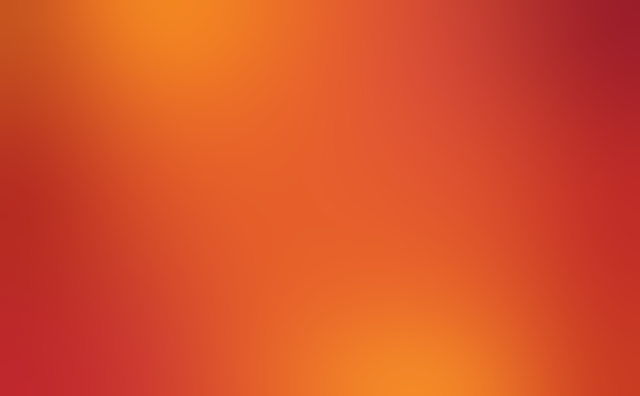
Reproduce this background procedurally as a Shadertoy shader.

```glsl
// Soft mesh gradient: two amber glows on orange, shaded to crimson at both sides.

// Colours
const vec3 ORANGE       = vec3(0.905, 0.375, 0.165);
const vec3 AMBER_TOP    = vec3(0.955, 0.525, 0.130);
const vec3 AMBER_BOTTOM = vec3(0.960, 0.545, 0.155);
const vec3 ROSE_RIGHT   = vec3(0.890, 0.330, 0.235);
const vec3 ROSE_LEFT    = vec3(0.860, 0.310, 0.225);

// Side shades, listed from bottom to top
const vec3 LEFT_LOW   = vec3(0.750, 0.155, 0.175);
const vec3 LEFT_MID   = vec3(0.710, 0.170, 0.130);
const vec3 LEFT_HIGH  = vec3(0.780, 0.330, 0.120);
const vec3 RIGHT_LOW  = vec3(0.790, 0.235, 0.135);
const vec3 RIGHT_MID  = vec3(0.755, 0.175, 0.155);
const vec3 RIGHT_HIGH = vec3(0.610, 0.115, 0.165);

// Reach of each side shade at the bottom and top, as a share of the width
const vec2 LEFT_REACH  = vec2(0.30, 0.13);
const vec2 RIGHT_REACH = vec2(0.17, 0.28);

const float ROSE_STRENGTH = 0.8;

// Elliptical Gaussian falloff, 1 at the centre
float glow(vec2 uv, vec2 centre, vec2 radius) {
    vec2 d = (uv - centre) / radius;
    return exp(-dot(d, d));
}

// Gaussian falloff from a side edge, with a reach that varies with height
float edgeShade(float distanceIn, float height, vec2 reach) {
    float d = distanceIn / mix(reach.x, reach.y, height);
    return exp(-d * d);
}

// Smooth vertical ramp through three colours
vec3 ramp(float height, vec3 low, vec3 mid, vec3 high) {
    vec3 lower = mix(low, mid, smoothstep(0.0, 0.5, height));
    return mix(lower, high, smoothstep(0.45, 1.0, height));
}

void mainImage(out vec4 fragColor, in vec2 fragCoord) {
    vec2 uv = fragCoord / iResolution.xy;
    vec3 colour = ORANGE;

    // Rose tints beside the crimson corners
    colour = mix(colour, ROSE_RIGHT,
                 ROSE_STRENGTH * glow(uv, vec2(0.70, 0.85), vec2(0.20, 0.35)));
    colour = mix(colour, ROSE_LEFT,
                 ROSE_STRENGTH * glow(uv, vec2(0.17, 0.08), vec2(0.16, 0.30)));

    // Amber glows on the top and bottom edges
    colour = mix(colour, AMBER_TOP, glow(uv, vec2(0.26, 1.0), vec2(0.20, 0.30)));
    colour = mix(colour, AMBER_BOTTOM, glow(uv, vec2(0.65, 0.0), vec2(0.22, 0.24)));

    // Darker reds closing in from the sides
    colour = mix(colour, ramp(uv.y, LEFT_LOW, LEFT_MID, LEFT_HIGH),
                 edgeShade(uv.x, uv.y, LEFT_REACH));
    colour = mix(colour, ramp(uv.y, RIGHT_LOW, RIGHT_MID, RIGHT_HIGH),
                 edgeShade(1.0 - uv.x, uv.y, RIGHT_REACH));

    fragColor = vec4(colour, 1.0);
}
```
